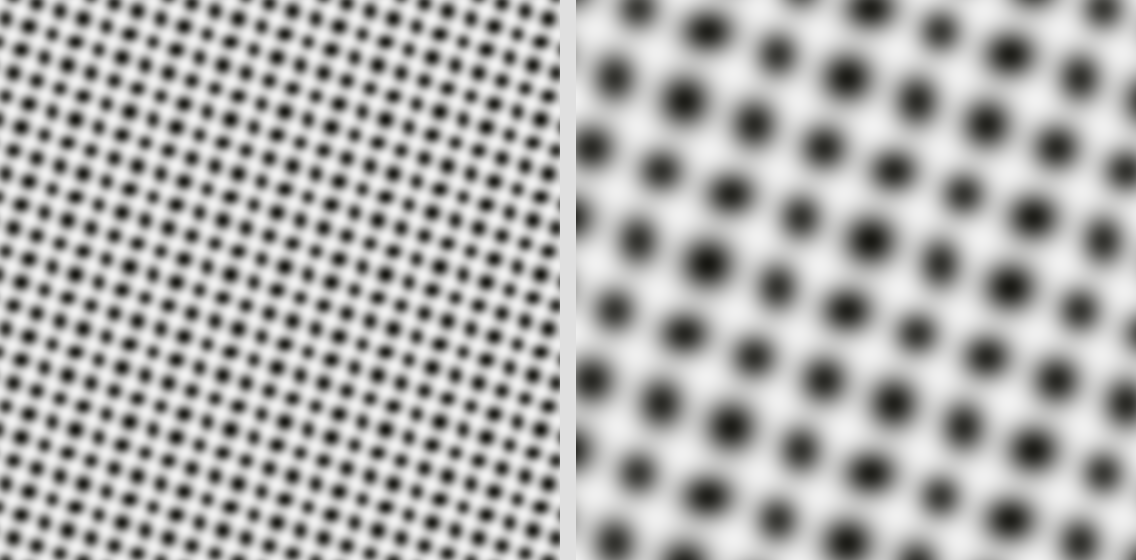
Left, the full canvas; right, a detail of the centre.
Reproduce this pattern procedurally as a Shadertoy shader.

```glsl
// Soft halftone screen: blurred dark dots on a tilted square lattice over white.
// Each dot is a Gaussian whose width, height and depth swing with two slow
// waves, one across and one down, giving a regular beat of large and small dots.

const float STEP = 0.013845;                  // lattice unit, in canvas heights
const vec2 AXIS_A = vec2(3.0, -1.0) * STEP;   // from a dot to its right neighbour
const vec2 AXIS_B = vec2(1.0, 3.0) * STEP;    // from a dot to its upper neighbour
const vec2 ANCHOR = vec2(0.5087, 0.5234);     // centre of one dot
const float DOT_SIGMA = 0.0109;               // mean blur radius of a dot
const float DOT_DEPTH = 0.85;                 // mean darkness at a dot centre

const float BEAT_PERIOD = STEP * 20.0 / 3.0;  // wavelength of the size waves
const vec2 BEAT_PEAK = vec2(0.4124, 0.6051);  // where dots are widest / tallest
const vec2 BEAT_STRETCH = vec2(0.11, 0.09);   // change of width / height
const vec2 BEAT_DEPTH = vec2(0.06, 0.02);     // change of darkness

const vec3 PAPER = vec3(1.0);
const vec3 INK = vec3(0.02, 0.02, 0.0);
const float TAU = 6.2831853;

// Darkness that one dot adds at point p
float dotShade(vec2 p, vec2 center) {
    vec2 beat = cos(TAU * (center - BEAT_PEAK) / BEAT_PERIOD);
    vec2 sigma = DOT_SIGMA * (1.0 + BEAT_STRETCH * beat);
    vec2 d = (p - center) / sigma;
    return (DOT_DEPTH + dot(BEAT_DEPTH, beat)) * exp(-0.5 * dot(d, d));
}

// Sum of the nearest dots of the lattice
float screenShade(vec2 p) {
    vec2 rel = p - ANCHOR;
    float cellArea = dot(AXIS_A, AXIS_A);
    vec2 cell = round(vec2(dot(rel, AXIS_A), dot(rel, AXIS_B)) / cellArea);
    float shade = 0.0;
    for (int j = -1; j <= 1; j++) {
        for (int i = -1; i <= 1; i++) {
            vec2 id = cell + vec2(i, j);
            shade += dotShade(p, ANCHOR + id.x * AXIS_A + id.y * AXIS_B);
        }
    }
    return clamp(shade, 0.0, 1.0);
}

void mainImage(out vec4 fragColor, in vec2 fragCoord) {
    vec2 p = fragCoord / iResolution.y;
    fragColor = vec4(mix(PAPER, INK, screenShade(p)), 1.0);
}
```
